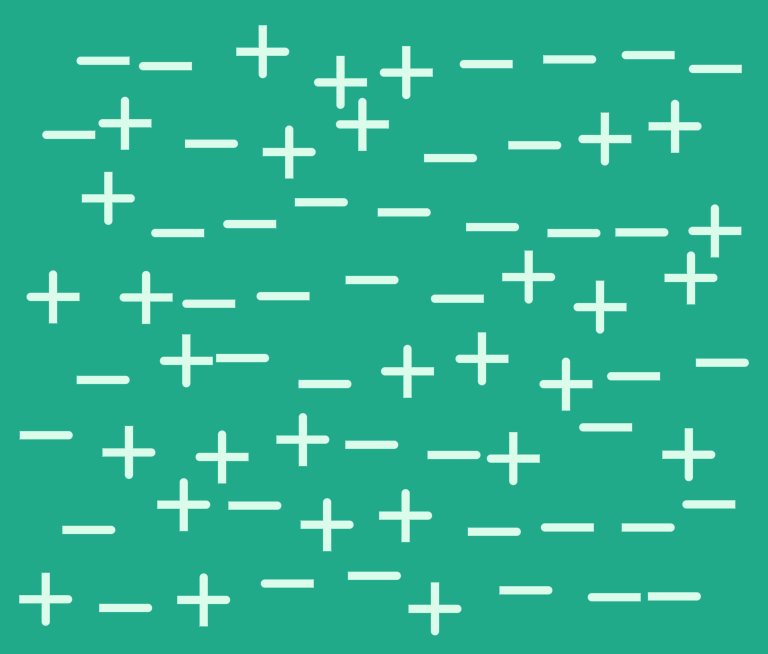
Write a Shadertoy shader that draws this pattern.

```glsl
// Scattered plus and minus signs in pale mint on a flat green ground.

// Lengths are in units of the canvas height
#define GROUND      vec3(0.125, 0.667, 0.541)
#define MINT        vec3(0.857, 0.985, 0.920)
#define GRID        vec2(9.0, 8.0)       // signs per row, number of rows
#define PITCH       vec2(0.119, 0.115)   // spacing of the signs
#define MARGIN      vec2(0.088, 0.095)   // centre of the first sign
#define JITTER      vec2(0.155, 0.240)   // wander, as a part of the pitch
#define HALF_LENGTH 0.0405
#define HALF_WIDTH  0.0063
#define PLUS_SHARE  0.52
#define SOFTNESS    0.75                 // edge blend in pixels
#define SEED        3.0

float hash(vec2 cell, float salt) {
    return fract(sin(dot(cell + SEED, vec2(127.1, 311.7)) + salt * 74.7) * 43758.5453);
}

// Bar along x: square at the left end, round at the right end
float barDistance(vec2 p) {
    float pastCap = max(p.x - HALF_LENGTH + HALF_WIDTH, 0.0);
    float capsule = length(vec2(pastCap, p.y)) - HALF_WIDTH;
    return max(capsule, -p.x - HALF_LENGTH);
}

float randomFlip(vec2 cell, float salt) {
    return hash(cell, salt) < 0.5 ? -1.0 : 1.0;
}

// A minus, or a plus when the cell draws one; round ends vary per bar
float signDistance(vec2 p, vec2 cell) {
    float d = barDistance(vec2(p.x * randomFlip(cell, 1.0), p.y));
    if (hash(cell, 2.0) < PLUS_SHARE) {
        d = min(d, barDistance(vec2(p.y * randomFlip(cell, 3.0), p.x)));
    }
    return d;
}

// Jittered centre; every other row is shifted by half a pitch
vec2 signCentre(vec2 cell) {
    vec2 wander = 2.0 * vec2(hash(cell, 4.0), hash(cell, 5.0)) - 1.0;
    vec2 stagger = vec2(0.5 * mod(cell.y, 2.0), 0.0);
    return MARGIN + (cell + stagger + wander * JITTER) * PITCH;
}

void mainImage(out vec4 fragColor, in vec2 fragCoord) {
    vec2 uv = fragCoord / iResolution.y;
    vec2 home = floor((uv - MARGIN) / PITCH);

    // Nearest sign among the neighbouring cells
    float d = 1.0;
    for (int j = -1; j <= 1; j++) {
        for (int i = -1; i <= 1; i++) {
            vec2 cell = home + vec2(i, j);
            bool inside = all(greaterThanEqual(cell, vec2(0.0))) && all(lessThan(cell, GRID));
            if (inside) d = min(d, signDistance(uv - signCentre(cell), cell));
        }
    }

    // Smooth edge
    float blend = SOFTNESS / iResolution.y;
    float cover = 1.0 - smoothstep(-blend, blend, d);
    fragColor = vec4(mix(GROUND, MINT, cover), 1.0);
}
```
